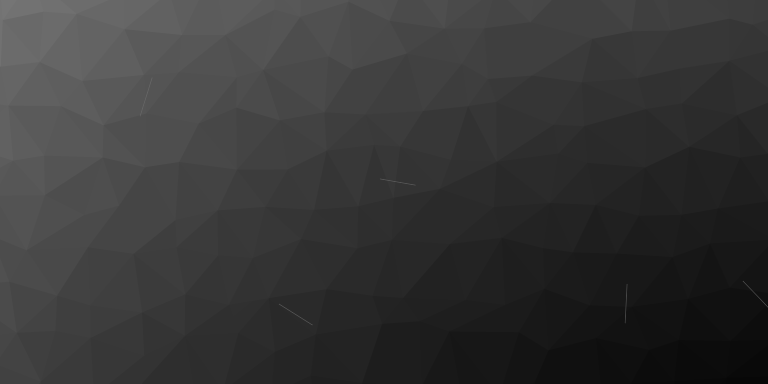
Reproduce this background procedurally as a WebGL 2 fragment shader.

```glsl
#version 300 es
precision highp float;

uniform vec2 u_resolution;
out vec4 outColor;

const float CELL = 0.118;          // mesh spacing, in canvas heights
const float JITTER = 0.56;         // random spread of each vertex, in cells
const float FACET_CONTRAST = 0.055; // relative tone variation per facet
const float SEAM_TONE = 0.45;
const float SEAM_HALF_WIDTH = 0.0008;

float hash(vec2 p) {
    vec3 q = fract(vec3(p.xyx) * 0.1031);
    q += dot(q, q.yzx + 33.33);
    return fract((q.x + q.y) * q.z);
}

// Grid vertex moved by a slow wave and a random offset
vec2 meshVertex(vec2 id) {
    vec2 wave = 0.18 * sin(id.yx * vec2(1.3, 0.7) + vec2(0.4, 2.0));
    vec2 jitter = vec2(hash(id + 17.0), hash(id + 71.0)) - 0.5;
    return (id + wave + JITTER * jitter) * CELL;
}

// Brightness falling from the upper left to the lower right
float gradientTone(vec2 p, float aspect) {
    vec2 uv = clamp(p / vec2(aspect, 1.0), 0.0, 1.0);
    float left = mix(0.255, 0.455, uv.y);
    float right = mix(0.025, 0.235, uv.y);
    vec2 sag = uv * (1.0 - uv);
    return mix(left, right, uv.x) - 0.13 * sag.x - 0.05 * sag.y;
}

// Signed distance to a line, positive on its right side
float lineSide(vec2 p, vec2 a, vec2 b) {
    vec2 ap = p - a;
    vec2 ab = b - a;
    return (ap.x * ab.y - ap.y * ab.x) / length(ab);
}

float segmentDistance(vec2 p, vec2 a, vec2 b) {
    vec2 ap = p - a;
    vec2 ab = b - a;
    return length(ap - ab * clamp(dot(ap, ab) / dot(ab, ab), 0.0, 1.0));
}

float coverage(float dist, float pixel) {
    return clamp(0.5 - dist / pixel, 0.0, 1.0);
}

// Flat facet as (tone * weight, weight), corners counter-clockwise
vec2 facet(vec2 p, vec2 a, vec2 b, vec2 c, float seed, float aspect, float pixel) {
    float d = max(lineSide(p, a, b), max(lineSide(p, b, c), lineSide(p, c, a)));
    float tone = gradientTone((a + b + c) / 3.0, aspect);
    tone *= 1.0 + FACET_CONTRAST * (seed - 0.5);
    return vec2(tone, 1.0) * coverage(d, pixel);
}

// Both facets of one cell, split along its shorter diagonal
vec2 cellFacets(vec2 p, vec2 id, float aspect, float pixel) {
    vec2 a = meshVertex(id);
    vec2 b = meshVertex(id + vec2(1.0, 0.0));
    vec2 c = meshVertex(id + vec2(0.0, 1.0));
    vec2 d = meshVertex(id + 1.0);
    float seedA = hash(id + 131.0);
    float seedB = hash(id + 193.0);
    if (distance(a, d) < distance(b, c)) {
        return facet(p, a, b, d, seedA, aspect, pixel)
             + facet(p, a, d, c, seedB, aspect, pixel);
    }
    return facet(p, a, b, c, seedA, aspect, pixel)
         + facet(p, b, d, c, seedB, aspect, pixel);
}

float meshTone(vec2 p, float aspect, float pixel) {
    vec2 home = floor(p / CELL);
    vec2 sum = vec2(gradientTone(p, aspect), 1.0) * 0.001;
    for (int y = -1; y <= 1; y++) {
        for (int x = -1; x <= 1; x++) {
            sum += cellFacets(p, home + vec2(x, y), aspect, pixel);
        }
    }
    return sum.x / sum.y;
}

// Fine bright seams between a few facets, as start and end points
float seamMask(vec2 p, float pixel) {
    vec4 seams[5] = vec4[5](
        vec4(0.396, 0.797, 0.365, 0.698),
        vec4(0.990, 0.534, 1.081, 0.518),
        vec4(0.727, 0.208, 0.813, 0.154),
        vec4(1.633, 0.260, 1.628, 0.159),
        vec4(1.935, 0.268, 2.000, 0.200));
    float mask = 0.0;
    for (int i = 0; i < 5; i++) {
        float d = segmentDistance(p, seams[i].xy, seams[i].zw);
        mask = max(mask, coverage(d - SEAM_HALF_WIDTH, pixel));
    }
    return mask;
}

void main() {
    vec2 p = gl_FragCoord.xy / u_resolution.y;
    float aspect = u_resolution.x / u_resolution.y;
    float pixel = 1.0 / u_resolution.y;
    float tone = meshTone(p, aspect, pixel);
    tone = mix(tone, SEAM_TONE, 0.65 * seamMask(p, pixel));
    outColor = vec4(vec3(tone), 1.0);
}
```
